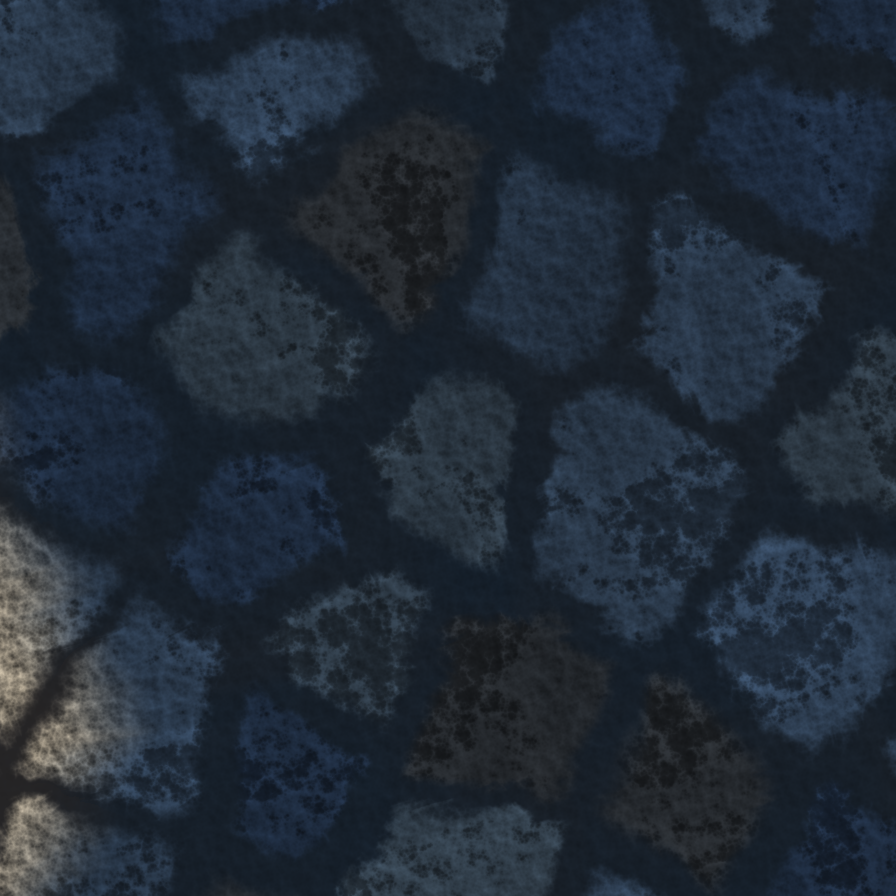
This texture is drawn by a WebGL 1 fragment shader. Its source:

```glsl
precision highp float;
uniform vec2 u_resolution;

const vec3 GROUND_BLUE = vec3(0.080, 0.122, 0.168);
const vec3 GROUND_BROWN = vec3(0.100, 0.122, 0.150);
const vec3 STONE_BLUE = vec3(0.175, 0.238, 0.315);
const vec3 STONE_NAVY = vec3(0.120, 0.175, 0.255);
const vec3 STONE_GREY = vec3(0.180, 0.226, 0.268);
const vec3 STONE_BROWN = vec3(0.152, 0.165, 0.180);
const vec3 SUNLIT = vec3(0.600, 0.560, 0.490);

vec2 hash2(vec2 p) {
  vec2 q = vec2(dot(p, vec2(127.1, 311.7)), dot(p, vec2(269.5, 183.3)));
  return fract(sin(q) * 43758.545);
}

mat2 rotation(float a) {
  return mat2(cos(a), sin(a), -sin(a), cos(a));
}

// Distance to the nearest scattered point
float cellular(vec2 p) {
  vec2 cell = floor(p), f = p - cell;
  float nearest = 4.0;
  for (int y = -1; y <= 1; y++)
    for (int x = -1; x <= 1; x++) {
      vec2 g = vec2(float(x), float(y));
      vec2 d = g + hash2(cell + g) - f;
      nearest = min(nearest, dot(d, d));
    }
  return sqrt(nearest);
}

// Smooth blotches in about -1..1 from folded sines
float blotches(vec2 p) {
  float sum = 0.0, amp = 0.5;
  for (int i = 0; i < 4; i++) {
    p = rotation(1.1) * p + 0.7 * sin(p.yx * 1.3 + float(i));
    sum += amp * sin(p.x) * cos(p.y * 1.1);
    p *= 1.9;
    amp *= 0.6;
  }
  return sum;
}

// Pitted surface height, centred near zero
float roughness(vec2 p) {
  float sum = 0.0, amp = 0.5;
  for (int i = 0; i < 4; i++) {
    sum += amp * (cellular(p) - 0.45);
    p = rotation(0.9) * p * 1.95 + 3.7;
    amp *= 0.68;
  }
  return sum;
}

vec2 stoneCentre(vec2 cell) {
  return cell + 0.5 + 0.62 * (hash2(cell) - 0.5);
}

// Returns the stone's cell (xy) and rounded distance to its border (z)
vec3 cobbles(vec2 p) {
  vec2 base = floor(p), id = base, toNearest = vec2(0.0);
  float best = 8.0;
  for (int y = -1; y <= 1; y++)
    for (int x = -1; x <= 1; x++) {
      vec2 cell = base + vec2(float(x), float(y));
      vec2 d = stoneCentre(cell) - p;
      if (dot(d, d) < best) {
        best = dot(d, d);
        id = cell;
        toNearest = d;
      }
    }
  float blend = 0.0;
  for (int y = -2; y <= 2; y++)
    for (int x = -2; x <= 2; x++) {
      vec2 cell = id + vec2(float(x), float(y));
      vec2 d = stoneCentre(cell) - p, across = d - toNearest;
      if (dot(across, across) > 0.001)
        blend += exp(-32.0 * dot(0.5 * (d + toNearest), normalize(across)));
    }
  return vec3(id, -log(blend) / 32.0);
}

vec3 stoneColour(vec2 pick) {
  vec3 colour = mix(STONE_BLUE, STONE_GREY, smoothstep(0.3, 0.6, pick.x));
  colour = mix(colour, STONE_NAVY, step(0.68, pick.x));
  colour = mix(colour, STONE_BROWN, step(0.82, pick.x));
  return colour * mix(0.88, 1.14, pick.y);
}

void main() {
  vec2 uv = gl_FragCoord.xy / u_resolution;

  // Ragged, tilted paving
  vec2 wobble = vec2(blotches(uv * 26.0), blotches(uv * 26.0 + 9.0));
  vec2 paving = rotation(0.45) * uv * 4.7 + 0.10 * wobble + 2.3;
  vec3 cobble = cobbles(paving);
  vec2 pick = hash2(cobble.xy + 17.0);
  vec2 trait = hash2(cobble.xy + 41.0);

  // Surface relief and broad wear
  float height = roughness(uv * 34.0);
  float relief = height - roughness((uv + vec2(0.004, 0.005)) * 34.0);
  float wear = blotches(uv * 13.0 + trait * 8.0);
  float margin = mix(0.07, 0.15, trait.x);
  float softness = mix(0.035, 0.08, trait.y);
  float edge = cobble.z + 0.05 * height;
  float stone = smoothstep(margin - softness, margin + softness, edge);

  // Earth in the joints
  vec3 ground = mix(GROUND_BLUE, GROUND_BROWN, 0.5 + 0.5 * blotches(uv * 9.0));
  ground *= 1.0 + 0.22 * height + 0.18 * relief;

  // Stone faces with pits and pale rims
  vec3 face = stoneColour(pick);
  face *= 1.0 + 0.16 * wear + 0.35 * height + 0.42 * relief;
  face *= 1.0 - 0.38 * smoothstep(0.15, 0.6, wear - 1.2 * height);
  float rim = stone * (1.0 - smoothstep(margin, margin + 0.12, edge));
  face *= 1.0 + 0.18 * rim * smoothstep(-0.2, 0.4, wear);

  // Warm light falling on the lower left
  float reach = uv.x + 0.45 * abs(uv.y - 0.18) + 0.025 * wear;
  float sun = 1.0 - smoothstep(0.04, 0.19, reach);
  face = mix(face, SUNLIT * (1.0 + 0.7 * height + 0.9 * relief), sun);
  ground = mix(ground, vec3(0.17, 0.15, 0.14), 0.7 * sun);

  vec3 colour = mix(ground, face, stone * (0.86 + 0.14 * wear));
  gl_FragColor = vec4(clamp(colour, 0.0, 1.0), 1.0);
}
```
